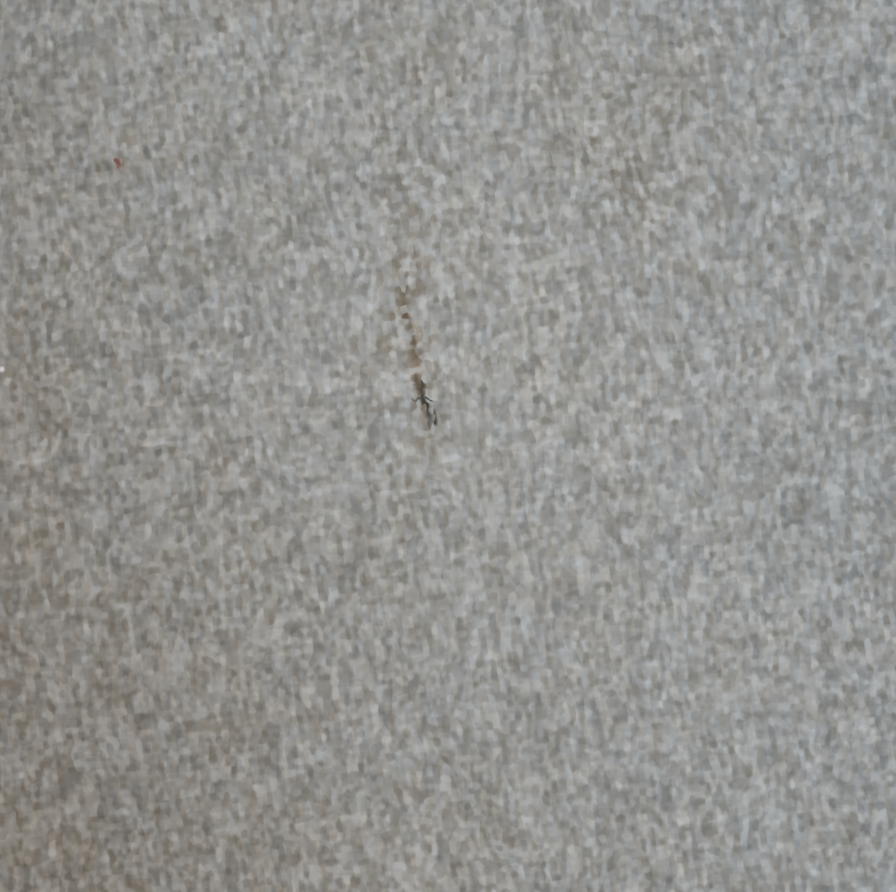
This texture is drawn by a Shadertoy shader. Its source:

```glsl
vec2 hash2(vec2 p) {
    vec3 h = fract(p.xyx * vec3(0.1031, 0.1030, 0.0973));
    h += dot(h, h.yzx + 33.33);
    return fract((h.xx + h.yz) * h.zy);
}

// Soft cellular noise: x is tone, y is hue, both from -1 to 1
vec2 softCells(vec2 p) {
    vec2 cell = floor(p), sum = vec2(0.0);
    float total = 0.0;
    for (int j = -1; j <= 1; j++)
    for (int i = -1; i <= 1; i++) {
        vec2 id = cell + vec2(i, j);
        vec2 d = id + 0.1 + 0.8 * hash2(id) - p;
        float weight = exp(-6.0 * dot(d, d));
        sum += weight * (2.0 * hash2(id + 371.7) - 1.0);
        total += weight;
    }
    return sum / total;
}

float segmentDistance(vec2 p, vec2 a, vec2 b) {
    vec2 ab = b - a;
    return length(p - a - ab * clamp(dot(p - a, ab) / dot(ab, ab), 0.0, 1.0));
}

float blob(vec2 p, vec2 center, vec2 size) {
    vec2 d = (p - center) / size;
    return exp(-dot(d, d));
}

void mainImage(out vec4 fragColor, in vec2 fragCoord) {
    vec2 p = fragCoord / iResolution.y;

    // Weave coordinates lean left towards the top and waver slightly
    vec2 q = p + vec2(0.09 * p.y, -0.08 * p.x);
    q += 0.0015 * sin(q.yx * vec2(41.0, 33.0) + 2.0 * sin(q * 17.0));

    vec2 fibres = softCells(q * vec2(165.0, 68.0));
    vec2 grains = softCells(q * vec2(155.0, 135.0) + 40.0);
    vec2 threads = softCells(q * vec2(65.0, 160.0) + 90.0);
    vec2 patches = softCells(q * vec2(16.0, 20.0) + 150.0);

    // Uneven light: brown shade at lower left, cooler to the right
    float light = smoothstep(-0.15, 0.8, p.x + 0.5 * p.y);
    vec3 color = mix(vec3(0.500, 0.476, 0.445), vec3(0.585, 0.586, 0.576), light);
    color += 0.026 * blob(p, vec2(0.62, 0.6), vec2(0.4, 0.32));
    color -= 0.014 * blob(p, vec2(0.0, 0.95), vec2(0.3, 0.25));
    color += vec3(-0.008, 0.0, 0.008) * smoothstep(0.6, 1.0, p.x);

    // Woven grain, warmer where it is darker
    float tone = 1.25 * fibres.x + 1.25 * grains.x + 0.65 * threads.x + 0.14 * patches.x;
    color += tone * vec3(0.046, 0.048, 0.051);
    color += (fibres.y + 0.4 * patches.y) * vec3(0.009, 0.0, -0.011);

    // Faint raised creases at the left
    for (int i = 0; i < 4; i++) {
        float n = float(i);
        vec2 start = vec2(0.01 + 0.07 * mod(n * 2.0, 3.0), 0.575 - 0.032 * n);
        float d = segmentDistance(p, start, start + vec2(0.23, 0.032));
        color += 0.028 * exp(-d * d / 0.000008) * (0.6 + threads.x);
    }

    // Tan stains caught between the fibres
    float streakX = 0.477 - 0.17 * (p.y - 0.53) + 0.002 * sin(p.y * 75.0);
    float streak = exp(-pow((p.x - streakX) / 0.006, 2.0))
        * smoothstep(0.47, 0.56, p.y) * smoothstep(0.84, 0.64, p.y);
    float haze = blob(p, vec2(0.46, 0.66), vec2(0.04, 0.18))
        + 0.8 * blob(p, vec2(0.70, 0.83), vec2(0.06, 0.09));
    float gaps = smoothstep(0.5, -0.6, grains.x + 0.5 * threads.x);
    color -= vec3(0.085, 0.105, 0.125) * streak * (0.3 + 0.9 * gaps);
    color -= vec3(0.015, 0.030, 0.048) * haze * gaps;

    // Small ragged tear with a cross nick
    vec2 ragged = p + 0.004 * vec2(grains.x, fibres.y);
    float tear = segmentDistance(ragged, vec2(0.471, 0.570), vec2(0.484, 0.524)) - 0.0024;
    tear = min(tear, segmentDistance(ragged, vec2(0.466, 0.553), vec2(0.486, 0.550)) - 0.0006);
    float tearMask = smoothstep(0.004, -0.002, tear) * (0.75 + 0.3 * grains.y);
    color = mix(color, vec3(0.20, 0.19, 0.16), tearMask);

    // Rust speck and pale edge fleck
    float rust = smoothstep(0.006, 0.001, length(ragged - vec2(0.133, 0.817)));
    color = mix(color, vec3(0.42, 0.24, 0.18), 0.75 * rust);
    float fleck = smoothstep(0.005, 0.001, length(p - vec2(0.002, 0.586)));
    color = mix(color, vec3(0.86), 0.8 * fleck);

    fragColor = vec4(color, 1.0);
}
```
